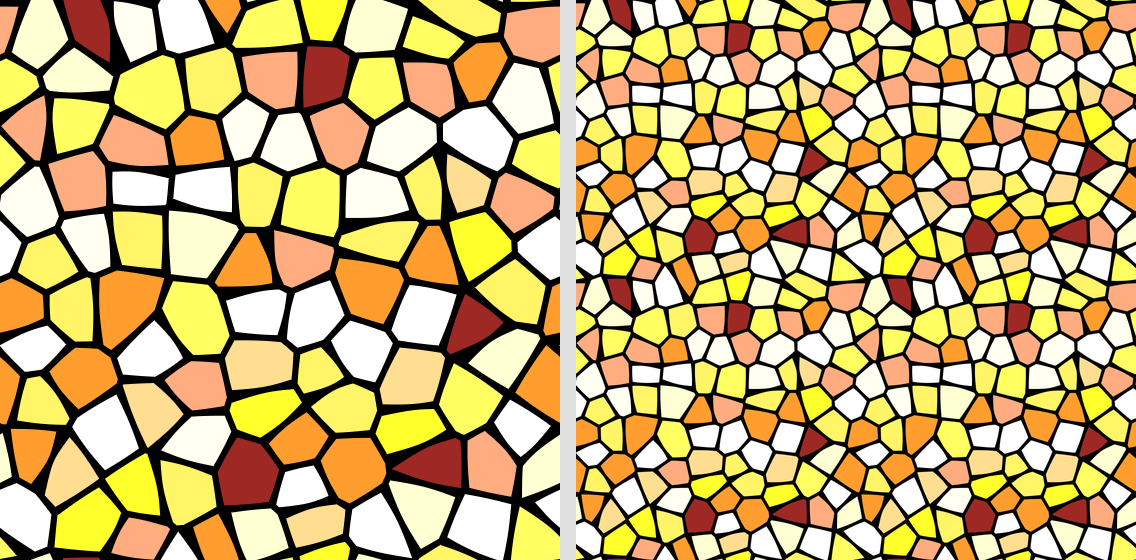
Left, the tile; right, the same tile 2 across and 2 down.
Give the GLSL for this pattern, as a Shadertoy shader.

```glsl
const int GRID = 10;

// Colour in rgb, number of cells out of 100 in a
const vec4 GLASS[10] = vec4[10](
    vec4(1.00, 1.00, 1.00, 17),  // white
    vec4(1.00, 1.00, 0.95,  9),  // ivory
    vec4(1.00, 1.00, 0.83,  8),  // cream
    vec4(1.00, 0.87, 0.57,  6),  // sand
    vec4(1.00, 0.96, 0.40, 13),  // soft yellow
    vec4(1.00, 1.00, 0.38, 11),  // lemon
    vec4(1.00, 1.00, 0.17,  6),  // vivid yellow
    vec4(1.00, 0.62, 0.18, 13),  // orange
    vec4(1.00, 0.68, 0.50, 12),  // salmon
    vec4(0.62, 0.16, 0.14,  5)); // dark red

ivec2 wrapCell(ivec2 cell) {
    return (cell + 2 * GRID) % GRID;
}

// Integer hash giving two values in 0..1
vec2 hash2(ivec2 cell) {
    uvec2 h = uvec2(cell) * 1597u + uvec2(731u, 2909u);
    h = h * 1664525u + 13849u;
    h.x += h.y * 1664525u;
    h.y += h.x * 1664525u;
    h ^= h >> 16u;
    h.x += h.y * 1664525u;
    h.y += h.x * 1664525u;
    h ^= h >> 16u;
    return vec2(h & 0xffffu) / 65536.0;
}

// Every cell gets its own rank in 0..99, so colour shares are exact
vec3 glassColor(ivec2 cell) {
    int rank = (37 * cell.x + 10 * (7 * cell.y + 3 * cell.x * cell.x)) % 100;
    int i = 0;
    for (float limit = GLASS[0].a; i < 9 && float(rank) >= limit; limit += GLASS[i].a) i++;
    return GLASS[i].rgb;
}

void mainImage(out vec4 fragColor, in vec2 fragCoord) {
    vec2 p = fragCoord / iResolution.xy * float(GRID);
    ivec2 base = ivec2(floor(p));

    // Nearest and second nearest site of the wrapping jittered grid
    float nearDist = 9.0, nextDist = 9.0;
    vec2 toNear = vec2(0), toNext = vec2(0);
    ivec2 nearCell = base;
    for (int y = -2; y <= 2; y++)
    for (int x = -2; x <= 2; x++) {
        ivec2 cell = base + ivec2(x, y);
        vec2 site = vec2(cell) + 0.5 + 0.87 * (hash2(wrapCell(cell)) - 0.5);
        vec2 toSite = site - p;
        float d = length(toSite);
        if (d < nearDist) {
            nextDist = nearDist;
            toNext = toNear;
            nearDist = d;
            toNear = toSite;
            nearCell = cell;
        } else if (d < nextDist) {
            nextDist = d;
            toNext = toSite;
        }
    }

    // Hyperbolic black joints, smoothed over one pixel by the exact slope
    vec2 slope = toNear / max(nearDist, 1e-4) - toNext / max(nextDist, 1e-4);
    float pixel = float(GRID) / iResolution.y;
    float inside = (nextDist - nearDist - 0.11) / (max(length(slope), 0.01) * pixel);
    float coverage = clamp(inside + 0.5, 0.0, 1.0);

    fragColor = vec4(glassColor(wrapCell(nearCell)) * coverage, 1.0);
}
```
